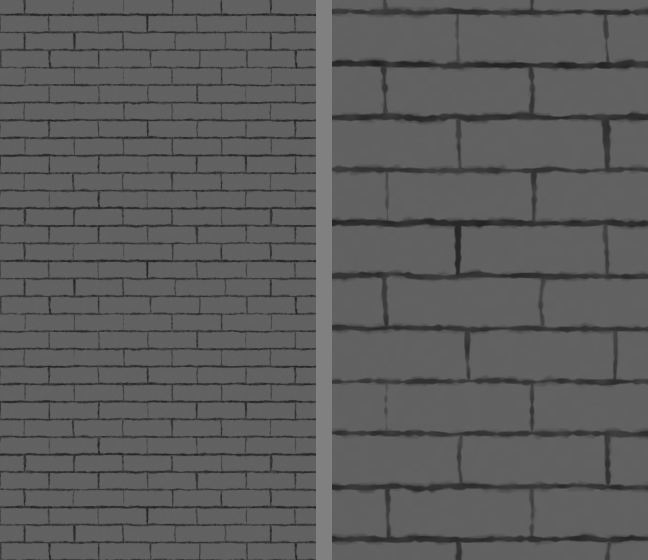
Left, the full canvas; right, a detail of the centre.
Write a Shadertoy shader that draws this texture.

```glsl
// Dark grey running-bond brick wall with ragged, unevenly worn joints.

const float ROWS = 31.84;           // courses over the canvas height
const float BRICK = 2.8;            // brick length, in course heights
const float TILE = 14.0;            // the wear repeats every 14 courses, both ways
const float TILE_BRICKS = 5.0;      // bricks across one tile
const float BED_HALF = 0.047;       // half width of the horizontal joints
const float HEAD_HALF = 0.043;      // half width of the vertical joints
const float WOBBLE = 0.065;         // wander of the joint lines
const float RAGGED = 0.045;         // roughness of the joint edges
const float SLIP = 0.18;            // sideways shift of the slipped bricks
const vec3 FACE = vec3(0.382);
const vec3 JOINT_DARK = vec3(0.125);
const vec3 JOINT_LIGHT = vec3(0.24);
const vec3 SCUFF = vec3(0.30);

float hash(vec2 p) {
    return fract(sin(dot(p, vec2(127.1, 311.7))) * 43758.5453);
}

// Value noise that wraps at the tile; freq is in whole cells per course.
float noise(vec2 p, float freq) {
    p *= freq;
    vec2 cell = floor(p);
    vec2 f = fract(p);
    f = f * f * (3.0 - 2.0 * f);
    float period = TILE * freq;
    vec2 a = mod(cell, period);
    vec2 b = mod(cell + 1.0, period);
    return mix(mix(hash(a), hash(vec2(b.x, a.y)), f.x),
               mix(hash(vec2(a.x, b.y)), hash(b), f.x), f.y);
}

// Soft-edged line of the given half width.
float line(float dist, float halfWidth, float soft) {
    return smoothstep(-soft, soft, halfWidth - abs(dist));
}

void mainImage(out vec4 fragColor, in vec2 fragCoord) {
    float pixel = ROWS / iResolution.y;
    float soft = 0.015 + 0.5 * pixel;
    vec2 p = fragCoord * pixel;

    // Hand-drawn wander and rough edges
    vec2 wander = vec2(noise(p, 2.0), noise(p + 5.3, 2.0)) - 0.5;
    vec2 q = p + WOBBLE * wander;
    float rough = RAGGED * (noise(p, 9.0) - 0.5);
    float wear = noise(p + 3.7, 1.0);

    // Horizontal joints, one between each pair of courses
    float bed = floor(q.y + 0.5);
    float bedWear = hash(vec2(mod(bed, TILE), 41.0));
    float bedDist = q.y - bed;
    float bedHalf = BED_HALF * mix(0.65, 1.3, 0.5 * (bedWear + wear)) + rough;
    float bedInk = line(bedDist, bedHalf, soft) * mix(0.8, 1.0, bedWear);

    // Vertical joints, offset by half a brick on odd courses
    float row = floor(q.y);
    float shift = 0.5 * mod(row, 2.0);
    float along = q.x / BRICK - shift;
    float joint = floor(along + 0.5);
    vec2 id = vec2(mod(joint, TILE_BRICKS), mod(row, TILE));
    float headWear = hash(id + 17.0);
    float slipped = step(id.y, 1.5) * step(2.5, id.x);
    float jitter = 0.06 * (hash(id + 71.0) - 0.5) + SLIP * slipped;
    float headDist = (along - joint) * BRICK - jitter;
    float taper = mix(0.75, 1.15, fract(q.y));
    float headHalf = HEAD_HALF * mix(0.4, 1.35, headWear) * taper + rough;
    float headInk = line(headDist, headHalf, soft) * mix(0.45, 1.0, headWear);

    // Faint seam where the tile repeats
    float seamDist = mod(p.x + 0.5 * TILE, TILE) - 0.5 * TILE;
    float seam = line(seamDist, 0.02, soft) * 0.3 * smoothstep(0.3, 0.7, wear);

    // Scuffed brick edges beside the joints
    float scuff = max(line(bedDist, bedHalf + 0.045, soft),
                      line(headDist, headHalf + 0.03, soft) * headWear);
    scuff *= 0.65 * smoothstep(0.35, 0.8, noise(p + 8.1, 6.0));

    // Nearly flat faces, then scuffs, then the joints
    vec3 color = FACE + 0.008 * (noise(p, 7.0) - 0.5);
    color = mix(color, SCUFF, max(scuff, seam));
    vec3 ink = mix(JOINT_DARK, JOINT_LIGHT, noise(p + 1.9, 4.0));
    color = mix(color, ink, max(bedInk, headInk));
    fragColor = vec4(color, 1.0);
}
```
